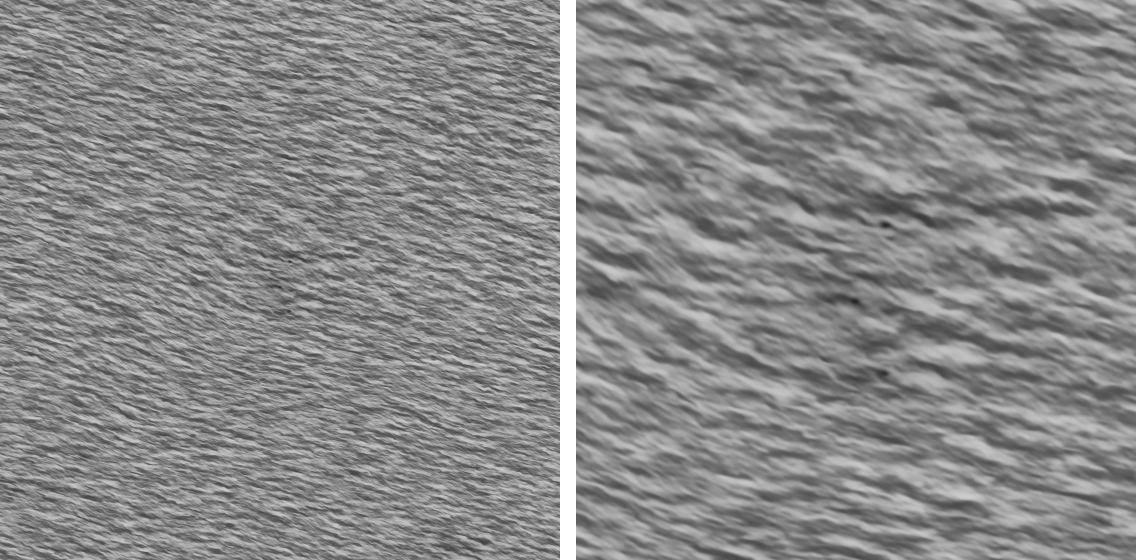
Left: the whole. Right: its middle third, enlarged.
This texture is drawn by a WebGL 1 fragment shader. Its source:

```glsl
precision highp float;

uniform vec2 u_resolution;

#define TUFT_GRID vec2(35.0, 100.0)
#define STRAND_GRID vec2(70.0, 180.0)
#define FIBRE_GRID vec2(160.0, 290.0)
#define FLOW_SLOPE 0.09
#define TUFT_TILT 0.45
#define UNDERSHADE 1.3
#define HOLLOW 4.0
#define FRAY 0.0012
#define BASE_GREY 0.535
#define CONTRAST 0.235
#define BLOTCH_DEPTH 0.022
#define WORN_DEPTH 0.09

vec3 hash3(vec2 cell) {
  vec3 k = vec3(dot(cell, vec2(127.1, 311.7)),
                dot(cell, vec2(269.5, 183.3)),
                dot(cell, vec2(419.2, 371.9)));
  return fract(sin(k) * 43758.5453);
}

// Smooth value noise in -1..1
float noise(vec2 p) {
  vec2 cell = floor(p);
  vec2 f = fract(p);
  f = f * f * (3.0 - 2.0 * f);
  float low = mix(hash3(cell).x, hash3(cell + vec2(1.0, 0.0)).x, f.x);
  float high = mix(hash3(cell + vec2(0.0, 1.0)).x, hash3(cell + vec2(1.0, 1.0)).x, f.x);
  return 2.0 * mix(low, high, f.y) - 1.0;
}

// Bend the lie of the pile: downhill to the right, steeper left of the middle
vec2 combed(vec2 p) {
  float band = (p.y - 0.42) / 0.16;
  float steep = smoothstep(0.2, 0.44, p.x) * exp(-band * band);
  float bend = 0.008 * noise(p * 5.0 + 3.7) + 0.0015 * noise(p * vec2(20.0, 30.0));
  return vec2(p.x, p.y + FLOW_SLOPE * p.x + 0.022 * steep + bend);
}

// Sum of randomly placed strokes, one per cell, with a blunt tip at the right
// and a hollow beside each
float strokes(vec2 p, vec2 grid, float seed) {
  vec2 q = p * grid;
  vec2 home = floor(q);
  float sum = 0.0;
  for (int j = -2; j <= 2; j++) {
    for (int i = -1; i <= 1; i++) {
      vec2 cell = home + vec2(float(i), float(j));
      vec3 rnd = hash3(cell + seed);
      vec2 d = q - cell - rnd.xy;
      d.y += TUFT_TILT * (0.5 + fract(rnd.z * 7.0)) * d.x;
      float along = smoothstep(-1.0, 0.2, d.x) * (1.0 - smoothstep(0.4, 0.95, d.x));
      float relief = 1.0 + UNDERSHADE * d.y - HOLLOW * d.y * d.y;
      float tone = 2.0 * rnd.z - 1.0;
      tone = 0.5 * tone + 0.32 * sign(tone);
      sum += tone * along * exp(-3.0 * d.y * d.y) * relief;
    }
  }
  return sum;
}

float softSpot(vec2 p, vec2 centre, vec2 radius) {
  vec2 d = (p - centre) / radius;
  return exp(-dot(d, d));
}

void main() {
  vec2 p = gl_FragCoord.xy / u_resolution.y;
  vec2 q = combed(p);
  vec2 frayed = q + vec2(3.0, 1.0) * FRAY * noise(q * vec2(110.0, 210.0));

  // Pile at three sizes, with the extremes softly levelled
  float pile = strokes(frayed, TUFT_GRID, 0.0)
             + 0.75 * strokes(frayed, STRAND_GRID, 17.0)
             + 0.45 * strokes(q, FIBRE_GRID, 41.0);
  pile /= sqrt(1.0 + 0.6 * pile * pile);
  float grey = BASE_GREY + CONTRAST * pile;

  // Broad uneven tone
  grey += BLOTCH_DEPTH * (0.5 * noise(q * vec2(5.0, 9.0) + 11.0)
                        + 0.5 * noise(q * vec2(11.0, 24.0) + 29.0));

  // Worn patches with small pits near the middle
  for (int i = 0; i < 3; i++) {
    float k = float(i) - 1.0;
    vec2 centre = vec2(0.5 + 0.017 * abs(k), 0.488 + 0.044 * k);
    grey -= WORN_DEPTH * softSpot(q, combed(centre), vec2(0.04, 0.014));
    grey -= 0.25 * softSpot(p, centre, vec2(0.003, 0.0022));
  }
  grey -= WORN_DEPTH * softSpot(p, vec2(0.8, 0.024), vec2(0.07, 0.014));

  gl_FragColor = vec4(vec3(clamp(grey, 0.08, 0.88)), 1.0);
}
```
